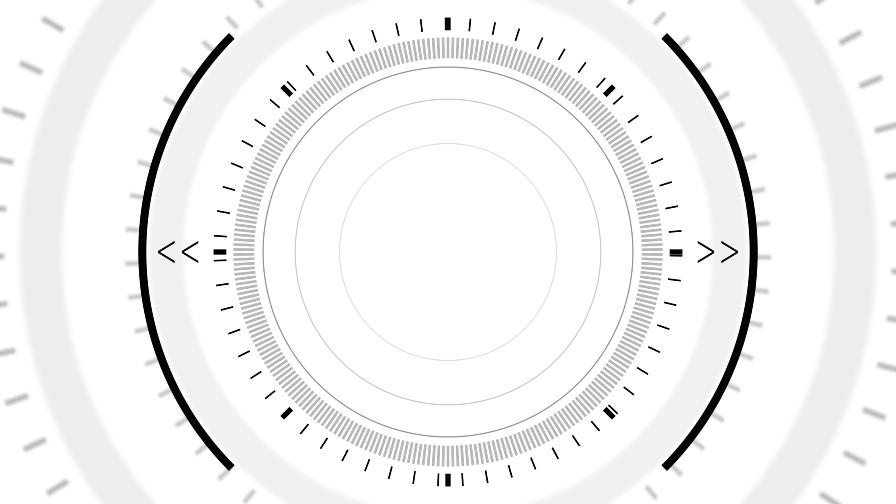
Give the GLSL for this background, as a WebGL 2 fragment shader.

```glsl
#version 300 es
precision highp float;

uniform vec2 u_resolution;
out vec4 fragColor;

const float TAU = 6.2831853;

// Coverage of a band centred on zero; the edge spans the given softness.
float band(float x, float halfWidth, float soft) {
    return smoothstep(-0.5, 0.5, (x + halfWidth) / soft)
         - smoothstep(-0.5, 0.5, (x - halfWidth) / soft);
}

// Radial marks spread evenly round the circle, turned clockwise by degrees.
float ticks(vec2 p, float count, float turn, float radius, vec2 halfSize, float soft) {
    float sector = TAU / count;
    float angle = atan(p.x, p.y) - radians(turn);
    angle = mod(angle + 0.5 * sector, sector) - 0.5 * sector;
    vec2 q = length(p) * vec2(sin(angle), cos(angle));
    return band(q.x, halfSize.x, soft) * band(q.y - radius, halfSize.y, soft);
}

// Arrow head pointing outwards along x.
float chevron(vec2 p, float tip, float soft) {
    vec2 q = vec2(tip - p.x, abs(p.y));
    vec2 along = normalize(vec2(0.0324, 0.0197));
    return band(q.x * along.y - q.y * along.x, 0.0019, soft)
         * band(q.x - 0.0162, 0.0165, soft);
}

void main() {
    vec2 p = (gl_FragCoord.xy - 0.5 * u_resolution) / u_resolution.y;
    float pixel = 1.0 / u_resolution.y;
    float r = length(p);
    vec3 color = vec3(1.0);

    // Out-of-focus rings and marks
    color = mix(color, vec3(0.945), band(r - 0.559, 0.034, 0.016));
    color = mix(color, vec3(0.93), band(r - 0.808, 0.042, 0.022));
    color = mix(color, vec3(0.78), ticks(p, 59.0, -0.55, 0.625, vec2(0.0045, 0.016), 0.011));
    color = mix(color, vec3(0.73), ticks(p, 59.0, 0.95, 0.9045, vec2(0.0055, 0.024), 0.013));

    // Hairline circles, darker outwards
    color = mix(color, vec3(0.87), band(r - 0.2153, 0.0011, pixel));
    color = mix(color, vec3(0.78), band(r - 0.3032, 0.0011, pixel));
    color = mix(color, vec3(0.58), band(r - 0.3669, 0.0012, pixel));

    // Fine hatched ring
    color = mix(color, vec3(0.72), ticks(p, 270.0, 0.0, 0.4051, vec2(0.0027, 0.0208), pixel));

    // Dial marks: thin scale and eight bold bars
    float ink = ticks(p, 59.0, -0.6, 0.4525, vec2(0.0017, 0.0127), pixel);
    ink = max(ink, ticks(p, 8.0, 0.0, 0.4525, vec2(0.0052, 0.0127), pixel));

    // Heavy side arcs, cut along the diagonals
    float side = smoothstep(-0.5, 0.5, (abs(p.x) - abs(p.y)) * 0.7071 / pixel);
    ink = max(ink, side * band(r - 0.6065, 0.008, pixel));

    // Paired arrow heads on both sides
    vec2 mirrored = vec2(abs(p.x), p.y);
    for (int i = 0; i < 2; i++) {
        ink = max(ink, chevron(mirrored, 0.528 + 0.047 * float(i), pixel));
    }

    fragColor = vec4(mix(color, vec3(0.01), ink), 1.0);
}
```
